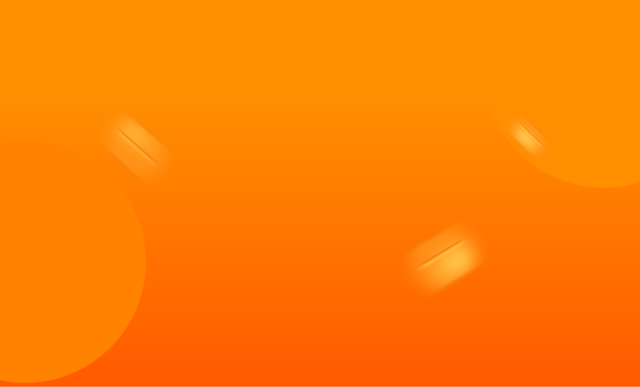
A Shadertoy shader for this background:

```glsl
const vec3 AMBER = vec3(1.0, 0.557, 0.0);
const vec3 EMBER = vec3(1.0, 0.35, 0.0);
const vec3 DISC_ORANGE = vec3(1.0, 0.508, 0.0);
const vec3 COIN_BODY = vec3(1.0, 0.59, 0.12);
const vec3 COIN_GOLD = vec3(1.0, 0.79, 0.30);
const vec3 COIN_SHADE = vec3(0.91, 0.42, 0.02);
const vec3 PALE_EDGE = vec3(1.0, 0.82, 0.66);

// Gaussian falloff around zero
float bell(float x, float width) {
    float t = x / width;
    return exp(-t * t);
}

// Antialiased disc coverage
float disc(vec2 p, vec2 center, float radius, float pixel) {
    return 1.0 - smoothstep(-pixel, pixel, length(p - center) - radius);
}

// Coordinates along and across a coin, scaled to its half size
vec2 coinSpace(vec2 p, vec2 center, float angle, vec2 halfSize) {
    float c = cos(angle), s = sin(angle);
    p -= center;
    return vec2(c * p.x + s * p.y, c * p.y - s * p.x) / halfSize;
}

// Motion-blurred coin with soft ends, shaded rims and a central groove
vec3 paintCoin(vec3 color, vec2 q, vec2 glowAt, float groove, float shine) {
    float across = abs(q.y);
    float reach = abs(q.x) + 0.28 * q.y * q.y;
    float body = (1.0 - smoothstep(0.35, 1.15, reach))
               * (1.0 - smoothstep(0.72, 1.03, across));
    color = mix(color, COIN_BODY, 0.75 * body);

    // Warm highlight
    vec2 d = q - glowAt;
    float glow = exp(-3.5 * dot(d, d)) * body;
    color = mix(color, COIN_GOLD, shine * glow);

    // Rim on both long sides
    float rim = bell(across - 0.90, 0.06) * bell(q.x, 0.48);
    color = mix(color, COIN_SHADE, 0.28 * rim);

    // Dark groove with a bright lip beneath it
    float span = 1.0 - smoothstep(0.35, 0.76, abs(q.x));
    float lip = bell(q.y - groove + 0.10, 0.075) * span;
    float slit = bell(q.y - groove, 0.038) * span;
    color = mix(color, COIN_GOLD, 0.65 * shine * lip);
    return mix(color, COIN_SHADE, 0.55 * slit);
}

void mainImage(out vec4 fragColor, in vec2 fragCoord) {
    float pixel = 1.0 / iResolution.y;
    vec2 p = fragCoord * pixel;
    // Keep horizontal placement relative to the canvas width
    p.x = fragCoord.x / iResolution.x * 1.652;

    // Vertical gradient, flat at the top
    vec3 color = mix(EMBER, AMBER, clamp(p.y / 0.742, 0.0, 1.0));

    // Large flat discs
    color = mix(color, DISC_ORANGE, disc(p, vec2(0.0645, 0.325), 0.312, pixel));
    color = mix(color, AMBER, disc(p, vec2(1.559, 0.828), 0.312, pixel));

    // Falling coins: left, right and lower center
    vec2 left = coinSpace(p, vec2(0.351, 0.619), -0.72, vec2(0.108, 0.061));
    vec2 right = coinSpace(p, vec2(1.365, 0.647), -0.78, vec2(0.070, 0.034));
    vec2 lower = coinSpace(p, vec2(1.146, 0.333), 0.54, vec2(0.112, 0.073));
    color = paintCoin(color, left, vec2(-0.28, 0.40), 0.10, 0.48);
    color = paintCoin(color, right, vec2(-0.05, -0.25), 0.28, 0.88);
    color = paintCoin(color, lower, vec2(0.22, -0.30), 0.24, 0.85);

    // Thin pale line along the bottom
    float edge = 1.0 - smoothstep(0.002, 0.005, p.y);
    color = mix(color, PALE_EDGE, edge);

    fragColor = vec4(color, 1.0);
}
```
